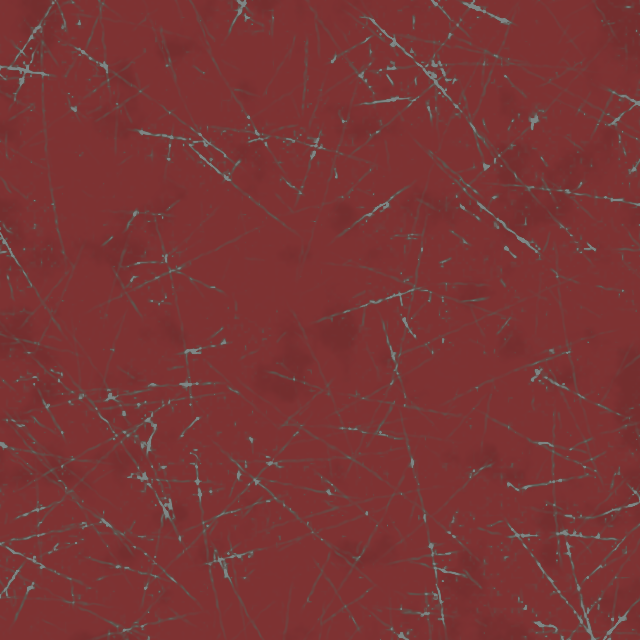
A three.js fragment shader for this texture:

```glsl
// Worn red paint crossed by fine broken scratches that bare grey metal.
varying vec2 vUv;

const vec3 PAINT = vec3(0.495, 0.195, 0.197);
const vec3 PRIMER = vec3(0.365, 0.335, 0.307);
const vec3 METAL = vec3(0.495, 0.525, 0.52);
const int LONG_COUNT = 250;
const float LONG_MIN = 0.05;       // half lengths of long scratches
const float LONG_MAX = 0.22;
const float LINE_WIDTH = 0.0036;   // soft half width of a scratch
const float HALO_WIDTH = 0.014;    // chipped zone beside a scratch
const float SHORT_CELLS = 17.0;    // nicks across the canvas
const float SHORT_MAX = 0.032;
const float CHIP_CELLS = 185.0;
const float GRAIN_CELLS = 150.0;
const float DASH_CELLS = 62.0;
const float PATCH_CELLS = 8.0;
const float STAIN_CELLS = 15.0;
const float STAIN_DEPTH = 0.08;
const float ROUGHNESS = 0.0032;    // sideways wobble of the strokes
const float TAU = 6.2831853;

float hash(vec2 p) {
  vec3 q = fract(p.xyx * vec3(0.1031, 0.1030, 0.0973));
  q += dot(q, q.yzx + 33.33);
  return fract((q.x + q.y) * q.z);
}

vec2 hash2(vec2 p) {
  return vec2(hash(p), hash(p + vec2(57.3, 113.7)));
}

float valueNoise(vec2 p) {
  vec2 i = floor(p);
  vec2 f = fract(p);
  f = f * f * (3.0 - 2.0 * f);
  return mix(mix(hash(i), hash(i + vec2(1.0, 0.0)), f.x),
             mix(hash(i + vec2(0.0, 1.0)), hash(i + 1.0), f.x), f.y);
}

float layeredNoise(vec2 p) {
  float sum = 0.0;
  float gain = 0.5;
  for (int i = 0; i < 4; i++) {
    sum += gain * valueNoise(p);
    p = p * 2.1 + 19.7;
    gain *= 0.5;
  }
  return sum / 0.9375;
}

// Slightly bent stroke around the origin: x is the line, y its chipped halo.
vec2 scratch(vec2 p, float angle, float halfLength, float bend) {
  vec2 dir = vec2(cos(angle), sin(angle));
  float along = dot(p, dir);
  float across = abs(dot(p, vec2(-dir.y, dir.x)) + bend * along * along);
  float fade = 1.0 - smoothstep(0.6 * halfLength, halfLength, abs(along));
  float line = 1.0 - smoothstep(0.0003, LINE_WIDTH, across);
  return fade * vec2(line, 1.0 - smoothstep(0.0, HALO_WIDTH, across));
}

vec2 longScratches(vec2 uv) {
  vec2 sum = vec2(0.0);
  for (int i = 0; i < LONG_COUNT; i++) {
    vec2 seed = vec2(float(i) + 3.0, 11.0);
    vec2 center = hash2(seed) * 1.2 - 0.1;
    vec2 shape = hash2(seed + vec2(0.0, 29.0));
    vec2 style = hash2(seed + vec2(0.0, 71.0));
    float halfLength = mix(LONG_MIN, LONG_MAX, shape.y * shape.y);
    float strength = mix(0.3, 1.15, style.y * style.y);
    sum += strength * scratch(uv - center, shape.x * TAU, halfLength, style.x - 0.5);
  }
  return sum;
}

vec2 shortScratches(vec2 uv) {
  vec2 cell = floor(uv * SHORT_CELLS);
  vec2 sum = vec2(0.0);
  for (int y = -1; y <= 1; y++) {
    for (int x = -1; x <= 1; x++) {
      vec2 id = cell + vec2(float(x), float(y)) + 41.0;
      vec2 center = (id - 41.0 + hash2(id)) / SHORT_CELLS;
      vec2 shape = hash2(id + 203.0);
      float halfLength = SHORT_MAX * mix(0.3, 1.0, shape.y);
      float strength = mix(0.2, 1.0, hash(id + 307.0));
      sum += strength * scratch(uv - center, shape.x * TAU, halfLength, 4.0 * shape.y - 2.0);
    }
  }
  return sum;
}

void main() {
  float grain = valueNoise(vUv * GRAIN_CELLS + 5.0);
  float dash = valueNoise(vUv * DASH_CELLS + 47.0);
  float worn = smoothstep(0.38, 0.64, layeredNoise(vUv * PATCH_CELLS + 31.0));
  vec2 wobble = vec2(valueNoise(vUv * 95.0), valueNoise(vUv * 95.0 + 61.0)) - 0.5;
  vec2 uv = vUv + ROUGHNESS * wobble;

  // Damage sums up, so crossings wear deepest.
  vec2 damage = longScratches(uv) * mix(0.6, 1.25, worn);
  damage += shortScratches(uv) * mix(0.25, 1.15, worn);

  // Ragged chips gather beside the scratches and in worn patches.
  float chipNoise = 0.7 * valueNoise(vUv * CHIP_CELLS + 13.0) + 0.3 * dash;
  float chipping = 0.06 * worn + 0.15 * clamp(damage.y, 0.0, 1.3);
  float chips = smoothstep(0.83, 1.02, chipNoise + chipping);
  float dust = smoothstep(0.5, 0.85, chipNoise) * mix(0.04, 0.2, worn);
  float exposure = damage.x + 0.8 * chips;

  float stain = smoothstep(0.54, 0.8, layeredNoise(vUv * STAIN_CELLS + 83.0));
  vec3 color = PAINT * (1.0 - STAIN_DEPTH * stain);

  float primer = clamp(exposure * (0.25 + 1.4 * grain) + dust, 0.0, 1.0);
  float bare = exposure * (0.9 * grain + 0.7 * dash + 0.25 * worn);
  color = mix(color, PRIMER, primer);
  color = mix(color, METAL, smoothstep(0.6, 1.4, bare));
  gl_FragColor = vec4(color, 1.0);
}
```
